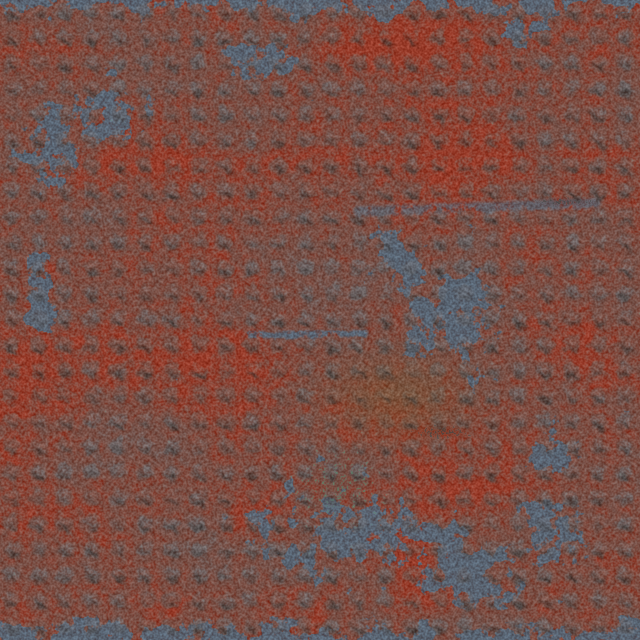
A Shadertoy shader for this texture:

```glsl
// Worn studded metal sheet: 24 x 25 raised bumps under rust-red paint,
// dulled by grey-brown grime and chipped to blue-grey in ragged patches.
// Layers are gradient noise, soft ellipses and one shaded bump per cell.

const vec2 STUDS = vec2(24.0, 25.0);
const vec3 RED   = vec3(0.60, 0.235, 0.165);
const vec3 BROWN = vec3(0.475, 0.31, 0.27);
const vec3 GREY  = vec3(0.405, 0.37, 0.37);
const vec3 BLUE  = vec3(0.335, 0.40, 0.465);
const vec3 OCHRE = vec3(0.49, 0.33, 0.21);
const vec3 GREEN = vec3(0.25, 0.42, 0.31);
const vec3 SOOT  = vec3(0.19, 0.18, 0.17);
const mat2 TURN  = mat2(0.82, 0.57, -0.57, 0.82);

// Soft ellipses as (center, radii)
const int COUNT = 11;
const vec4 CHIPS[COUNT] = vec4[COUNT](
    vec4(0.53, 0.17, 0.15, 0.08), vec4(0.72, 0.51, 0.08, 0.09),
    vec4(0.08, 0.76, 0.06, 0.09), vec4(0.72, 0.11, 0.12, 0.09),
    vec4(0.41, 0.91, 0.07, 0.04), vec4(0.87, 0.16, 0.07, 0.06),
    vec4(0.87, 0.29, 0.05, 0.06), vec4(0.82, 0.95, 0.05, 0.03),
    vec4(0.62, 0.60, 0.06, 0.07), vec4(0.06, 0.54, 0.03, 0.07),
    vec4(0.17, 0.82, 0.08, 0.05));
const vec4 FRESH[COUNT] = vec4[COUNT](
    vec4(0.23, 0.75, 0.18, 0.05), vec4(0.72, 0.75, 0.16, 0.08),
    vec4(0.05, 0.45, 0.10, 0.12), vec4(0.08, 0.19, 0.09, 0.05),
    vec4(0.72, 0.25, 0.15, 0.07), vec4(0.93, 0.44, 0.07, 0.07),
    vec4(0.63, 0.93, 0.12, 0.06), vec4(0.05, 0.93, 0.06, 0.04),
    vec4(0.35, 0.42, 0.20, 0.05), vec4(0.64, 0.12, 0.03, 0.10),
    vec4(0.40, 0.19, 0.06, 0.04));

vec2 hash2(vec2 cell) {
    uvec2 q = uvec2(ivec2(cell) + 4096);
    uint h = (q.x * 1597334677u) ^ (q.y * 3812015u);
    h = (h ^ (h >> 15)) * 2246822519u;
    h ^= h >> 13;
    return vec2(h & 65535u, h >> 16) / 65535.0;
}

float cornerSlope(vec2 cell, vec2 offset) {
    float angle = 6.2832 * hash2(cell).x;
    return dot(vec2(cos(angle), sin(angle)), offset);
}

// Gradient noise, about -0.7 to 0.7
float gradientNoise(vec2 p) {
    vec2 i = floor(p), f = p - i;
    vec2 u = f * f * f * (f * (f * 6.0 - 15.0) + 10.0);
    vec2 e = vec2(1.0, 0.0);
    return mix(mix(cornerSlope(i, f), cornerSlope(i + e, f - e), u.x),
               mix(cornerSlope(i + e.yx, f - e.yx), cornerSlope(i + 1.0, f - 1.0), u.x), u.y);
}

float fbm(vec2 p) {
    float sum = 0.0, amplitude = 1.0;
    for (int i = 0; i < 4; i++) {
        sum += amplitude * gradientNoise(p);
        p = TURN * p * 2.03 + 17.3;
        amplitude *= 0.6;
    }
    return sum;
}

float blob(vec2 p, vec4 ellipse) {
    vec2 d = (p - ellipse.xy) / ellipse.zw;
    return exp(-dot(d, d));
}

float blobs(vec2 p, vec4 list[COUNT]) {
    float best = 0.0;
    for (int i = 0; i < COUNT; i++) best = max(best, blob(p, list[i]));
    return best;
}

float scratch(vec2 p, vec2 a, vec2 b, float width) {
    vec2 ab = b - a;
    float t = clamp(dot(p - a, ab) / dot(ab, ab), 0.0, 1.0);
    return 1.0 - smoothstep(0.3 * width, width, length(p - a - ab * t));
}

// x: cap coverage, y: slanted shadow, z: lit upper edge
vec3 stud(vec2 uv) {
    vec2 grid = uv * STUDS + vec2(0.06, 0.0), cell = floor(grid), rnd = hash2(cell);
    vec2 warp = vec2(gradientNoise(TURN * grid * 3.3), gradientNoise(TURN * grid * 3.3 + 51.0));
    vec2 p = grid - cell - 0.5 + (rnd - 0.5) * 0.08 + 0.20 * warp;
    float cap = 1.0 - smoothstep(0.20, 0.42, length(p - vec2(0.0, 0.04)));
    float shade = blob(TURN * (p + vec2(-0.03, 0.12)), vec4(0.0, 0.0, 0.25, 0.11));
    float light = blob(p, vec4(0.03, 0.14, 0.22, 0.12));
    return vec3(cap * mix(0.6, 1.0, rnd.x), shade * mix(0.35, 1.0, rnd.y), light);
}

void mainImage(out vec4 fragColor, in vec2 fragCoord) {
    vec2 uv = fragCoord / iResolution.xy;
    vec3 bump = stud(uv);
    float ragged = fbm(uv * 21.0), detail = fbm(TURN * uv * 43.0 + 5.0);
    float grain = gradientNoise(TURN * uv * 283.0) + 0.8 * gradientNoise(uv * TURN * 149.0 + 9.0);
    float chipped = blobs(uv, CHIPS);

    // Paint dulled by broad stains, streaks and the rubbed studs
    float grime = 0.50 + 0.30 * fbm(uv * 5.0 + 3.0) + 0.18 * ragged + 0.26 * detail;
    grime += 0.22 * gradientNoise(uv * vec2(2.0, 13.0) + 7.0) + 0.12 * chipped;
    grime += 0.42 * bump.x - 0.40 * blobs(uv, FRESH) + 0.20 * grain;
    vec3 color = mix(RED, BROWN, smoothstep(0.0, 0.6, grime));
    color = mix(color, GREY, smoothstep(0.5, 1.15, grime));
    color = mix(color, OCHRE, 0.6 * blob(uv, vec4(0.62, 0.38, 0.10, 0.06)));

    // Chips down to blue-grey, along the borders and in scratches
    float border = max(1.0 - smoothstep(0.0, 0.07, uv.y), smoothstep(0.95, 1.0, uv.y));
    float chip = max(0.70 * chipped, 0.62 * border) + 0.46 * ragged + 0.20 * detail;
    float bare = smoothstep(0.46, 0.54, chip + 0.2 * fbm(uv * 8.0 + 31.0) - 0.06 * bump.x);
    vec2 bent = uv + 0.005 * detail;
    float lines = max(scratch(bent, vec2(0.39, 0.477), vec2(0.57, 0.479), 0.008),
                      0.7 * scratch(bent, vec2(0.56, 0.67), vec2(0.93, 0.683), 0.012));
    bare = max(bare, lines * smoothstep(-0.5, 0.2, detail + 0.2));
    color = mix(color, mix(BLUE, GREY, 0.4 * bump.x), bare * clamp(0.90 + 0.2 * grain, 0.0, 1.0));

    // Relief, sparse specks and fine grain
    color = mix(color, SOOT, 0.58 * bump.y * (1.0 - 0.4 * bare)) * (1.0 + 0.10 * bump.z);
    float sooty = max(blob(uv, vec4(0.69, 0.325, 0.08, 0.015)), blob(uv, vec4(0.88, 0.685, 0.07, 0.012)));
    color = mix(color, SOOT, 0.7 * smoothstep(0.6, 0.9, sooty * 0.7 + 0.5 * grain));
    float green = blob(uv, vec4(0.53, 0.24, 0.08, 0.07));
    color = mix(color, GREEN, 0.6 * smoothstep(0.6, 0.9, green * 0.5 + 0.8 * grain));
    fragColor = vec4(clamp(color + 0.115 * grain, 0.0, 1.0), 1.0);
}
```
